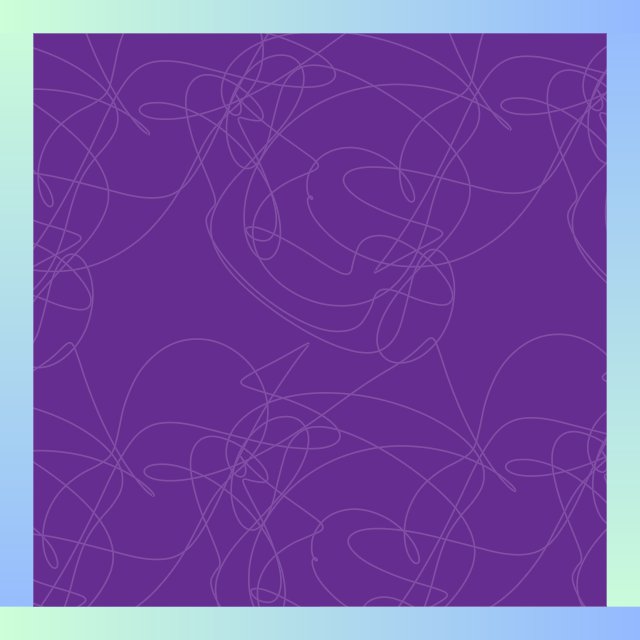
Give the GLSL for this pattern, as a Shadertoy shader.

```glsl
// A violet panel covered by a tiled tangle of thin looping lines, inside a
// mint-to-blue gradient frame. Each loop is a closed sum of three random
// harmonics, drawn as a chain of smooth quadratic arcs on a wrapping tile.

const float TAU = 6.2831853;
const int LOOPS = 6;
const int ARCS = 36;

const vec3 VIOLET = vec3(0.400, 0.176, 0.569);
const vec3 LILAC  = vec3(0.505, 0.310, 0.645);
const vec3 MINT   = vec3(0.804, 1.000, 0.847);
const vec3 BLUE   = vec3(0.580, 0.725, 1.000);

const float FRAME  = 0.0521;   // frame thickness
const float PERIOD = 0.565;    // tile size
const float TILT   = 0.013;    // slight turn of the tiling
const float HALF_LINE = 0.0013;

vec2 hash2(vec2 p) {
    vec2 d = vec2(dot(p, vec2(127.1, 311.7)), dot(p, vec2(269.5, 183.3)));
    return fract(sin(d) * 43758.5453);
}

// One harmonic of a loop: frequency, random size and phase on each axis.
vec2 harmonic(float angle, float freq, vec2 size, vec2 phase) {
    return size * cos(freq * angle + TAU * phase);
}

// Distance to the arc (1-t)^2 a + t^2 c, whose middle control is the origin.
float arcDistance(vec2 q, vec2 a, vec2 c) {
    vec2 chord = c - a;
    float t = clamp(dot(q - a, chord) / (dot(chord, chord) + 1e-6), 0.0, 1.0);
    for (int i = 0; i < 3; i++) {
        float s = 1.0 - t;
        vec2 gap = s * s * a + t * t * c - q;
        vec2 slope = 2.0 * (t * c - s * a);
        t = clamp(t - dot(gap, slope) / (dot(slope, slope) + 1e-6), 0.0, 1.0);
    }
    float s = 1.0 - t;
    return length(s * s * a + t * t * c - q);
}

// Distance to one closed loop, in tile units, wrapping at the tile edges.
float loopDistance(vec2 p, float id) {
    vec2 home   = hash2(vec2(id, 1.3));
    vec2 pick   = hash2(vec2(id, 2.7));
    vec2 phase1 = hash2(vec2(id, 3.1));
    vec2 phase2 = hash2(vec2(id, 4.9));
    vec2 phase3 = hash2(vec2(id, 5.3));
    vec2 size1 = 0.34 * mix(vec2(0.75), vec2(1.25), hash2(vec2(id, 6.1)));
    vec2 size2 = 0.15 * mix(vec2(0.75), vec2(1.25), hash2(vec2(id, 7.7)));
    vec2 size3 = 0.07 * mix(vec2(0.75), vec2(1.25), hash2(vec2(id, 8.3)));
    float freq2 = 2.0 + floor(2.0 * pick.x);
    float freq3 = 4.0 + floor(3.0 * pick.y);

    float nearest = 1.0;
    vec2 before = vec2(0.0), here = vec2(0.0);
    for (int i = 0; i < ARCS + 2; i++) {
        float angle = TAU * float(i) / float(ARCS);
        vec2 next = home + harmonic(angle, 1.0, size1, phase1)
                         + harmonic(angle, freq2, size2, phase2)
                         + harmonic(angle, freq3, size3, phase3);
        if (i > 1) {
            vec2 a = 0.5 * (before - here);
            vec2 c = 0.5 * (next - here);
            vec2 q = p - here;
            q -= round(q);
            // Skip arcs that are out of reach.
            float reach = sqrt(max(dot(a, a), dot(c, c))) + 0.02;
            if (dot(q, q) < reach * reach) {
                nearest = min(nearest, arcDistance(q, a, c));
            }
        }
        before = here;
        here = next;
    }
    return nearest;
}

// Distance to the whole tangle, in canvas units.
float tangleDistance(vec2 uv) {
    vec2 p = (uv + TILT * vec2(uv.y, -uv.x)) / PERIOD;
    float nearest = 1.0;
    for (int i = 0; i < LOOPS; i++) {
        nearest = min(nearest, loopDistance(p, float(i) + 1.0));
    }
    return nearest * PERIOD;
}

// Coverage of a shape with signed distance d, smoothed over one pixel.
float cover(float d, float pixel) {
    return clamp(0.5 - d / pixel, 0.0, 1.0);
}

// Rails run mint to blue rightward; left side runs downward, right side upward.
vec3 frameColor(vec2 uv, float pixel) {
    float sideBlend = uv.x < 0.5 ? 1.0 - uv.y : uv.y;
    float rail = cover(0.5 - FRAME - abs(uv.y - 0.5), pixel);
    return mix(MINT, BLUE, mix(sideBlend, uv.x, rail));
}

void mainImage(out vec4 fragColor, in vec2 fragCoord) {
    vec2 uv = fragCoord / iResolution.xy;
    float pixel = 1.0 / min(iResolution.x, iResolution.y);

    float line = cover(tangleDistance(uv) - HALF_LINE, pixel);
    vec3 panel = mix(VIOLET, LILAC, line);

    vec2 fromCenter = abs(uv - 0.5);
    float inside = cover(max(fromCenter.x, fromCenter.y) - 0.5 + FRAME, pixel);
    fragColor = vec4(mix(frameColor(uv, pixel), panel, inside), 1.0);
}
```
